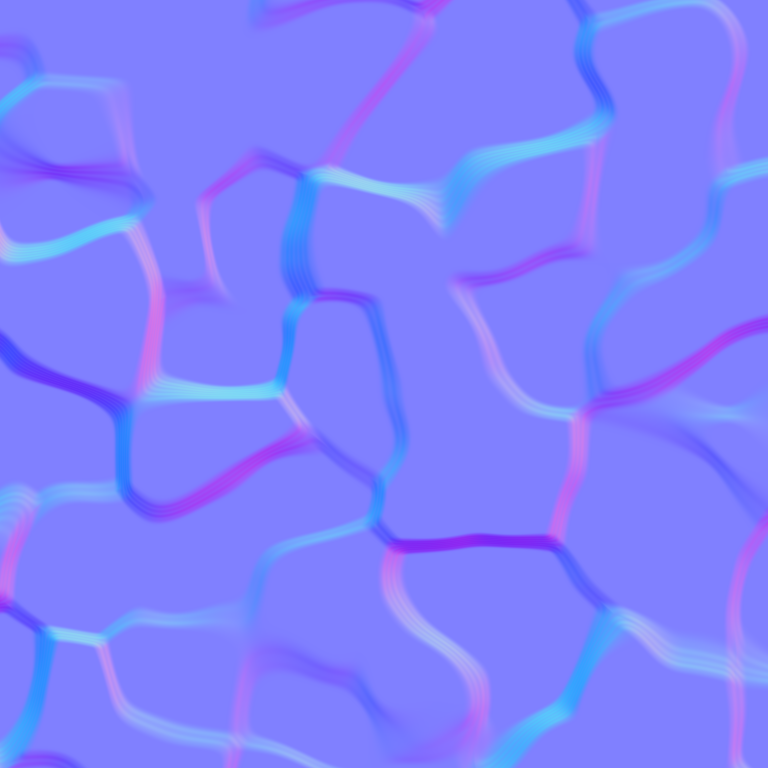
Give the GLSL for this texture map, as a WebGL 1 fragment shader.

```glsl
precision highp float;
uniform vec2 u_resolution;

const float CELLS = 6.4;             // plate seeds across the canvas
const float JITTER = 0.82;           // irregularity of the seeds
const float CORNER_SHARPNESS = 12.0; // lower rounds the plate corners more
const float BEVEL_WIDTH = 0.19;      // reach of the bevels, in cells
const float WARP_SCALE = 1.1;        // bends per cell
const float WARP_AMOUNT = 0.55;      // size of the bends, in cells
const float RELIEF = 0.135;          // steepness of the bevels
const float STEEPNESS_LIMIT = 1.8;   // higher evens out strong and weak bevels
const float STREAK = 0.16;           // fine ridges running along the bevels
const float BLUE_FALLOFF = 0.09;     // loss of blue on steep slopes
const float SAMPLE_STEP = 0.01;      // slope sampling distance, in cells
const vec4 LEVELS = vec4(0.0, 0.36, 0.64, 1.0);
const vec2 SEED = vec2(17.0, 43.0);

vec3 hash32(vec2 p) {
  vec3 q = fract(p.xyx * vec3(0.1031, 0.1030, 0.0973));
  q += dot(q, q.yxz + 33.33);
  return fract((q.xxy + q.yzz) * q.zyx);
}

vec2 noise2(vec2 p) {
  vec2 i = floor(p), f = fract(p);
  f = f * f * f * (f * (f * 6.0 - 15.0) + 10.0);
  vec2 low = mix(hash32(i).xy, hash32(i + vec2(1.0, 0.0)).xy, f.x);
  vec2 high = mix(hash32(i + vec2(0.0, 1.0)).xy, hash32(i + 1.0).xy, f.x);
  return mix(low, high, f.y);
}

// One-hot choice of a plate level from a random value
vec4 levelMask(float r) {
  vec4 above = step(vec4(0.0, 0.25, 0.5, 0.75), vec4(r));
  return above - vec4(above.yzw, 0.0);
}

// Flat plates joined by narrow bevels; neighbours of equal level merge
float plateHeight(vec2 p) {
  p += WARP_AMOUNT * (noise2(p * WARP_SCALE + 71.0) - 0.5);
  vec2 cell = floor(p);
  vec4 presence = vec4(1e-12);
  for (int y = -2; y <= 2; y++) {
    for (int x = -2; x <= 2; x++) {
      vec2 id = cell + vec2(float(x), float(y));
      vec3 rnd = hash32(id);
      vec2 seed = id + 0.5 + JITTER * (rnd.xy - 0.5);
      presence += levelMask(rnd.z) * exp(-CORNER_SHARPNESS * length(p - seed));
    }
  }
  // Rounded distance to each level, relative to the nearest one
  vec4 reach = -log(presence) / CORNER_SHARPNESS;
  float nearest = min(min(reach.x, reach.y), min(reach.z, reach.w));

  // Cubic falloff gives bevels of even slope that end cleanly
  vec4 weight = max(1.0 - (reach - nearest) / BEVEL_WIDTH, 0.0);
  weight *= weight * weight;
  return dot(weight, LEVELS) / dot(weight, vec4(1.0));
}

void main() {
  vec2 p = gl_FragCoord.xy / min(u_resolution.x, u_resolution.y) * CELLS + SEED;

  // Slope by central differences
  vec2 e = vec2(SAMPLE_STEP, 0.0);
  float left = plateHeight(p - e.xy), right = plateHeight(p + e.xy);
  float below = plateHeight(p - e.yx), above = plateHeight(p + e.yx);
  vec2 slope = vec2(right - left, above - below) * RELIEF / (2.0 * SAMPLE_STEP);

  // Uneven strength along the edges and streaks across them
  float height = 0.25 * (left + right + below + above);
  slope *= 0.8 + 0.4 * noise2(p * 1.7 + 9.0).x;
  slope *= 1.0 + STREAK * sin(height * 38.0);

  // Encode the surface direction as colour
  vec2 tilt = -slope * inversesqrt(1.0 + STEEPNESS_LIMIT * dot(slope, slope));
  float blue = 1.0 - BLUE_FALLOFF * dot(tilt, tilt) * (1.0 + 2.0 * tilt.x);
  gl_FragColor = vec4(0.5 + 0.5 * tilt, blue, 1.0);
}
```
